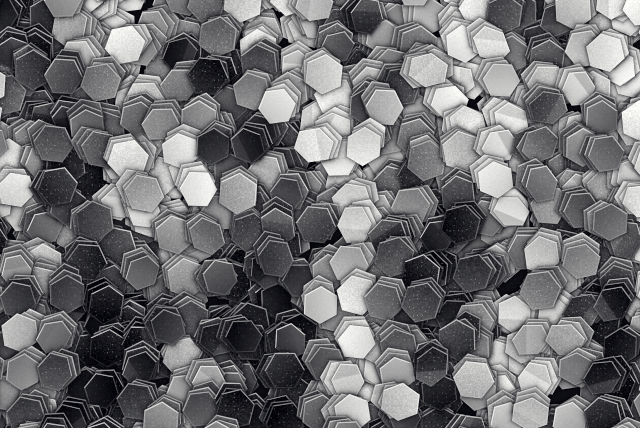
This texture is drawn by a Shadertoy shader. Its source:

```glsl
// Heap of glossy hexagonal flakes in black, grey and white.
// Jittered grids of short stacks are painted back to front; layered sines group
// the tones into patches, and each flake gets a lit rim, a shadow and fine grain.

const float CELL = 0.086;          // grid spacing, in canvas heights
const float APOTHEM = 0.041;       // flake centre to flat side
const int LAYERS = 6;
const int STACK = 3;               // flakes per stack
const float STACK_STEP = 0.011;    // shift between stacked flakes
const float DENSITY = 0.62;        // share of cells holding a stack
const float RIM_WIDTH = 0.0032;
const float SHADOW_REACH = 0.0045;
const float SHADOW_DEPTH = 0.5;
const float TONE_CONTRAST = 2.1;
const float DARKEST = 0.06;
const float BRIGHTEST = 0.94;
const vec3 COOL_TINT = vec3(-0.002, 0.0, 0.022);
const vec3 WARM_TINT = vec3(0.004, 0.003, -0.008);

vec3 hash3(vec3 p) {
    p = fract(p * vec3(0.1031, 0.1030, 0.0973));
    p += dot(p, p.yxz + 33.33);
    return fract((p.xxy + p.yxx) * p.zyx);
}

mat2 rotation(float a) {
    float c = cos(a), s = sin(a);
    return mat2(c, -s, s, c);
}

// Signed distance to a hexagon in x, outward normal of the nearest side in yz
vec3 hexagon(vec2 p, float apothem) {
    vec2 q = abs(p);
    float slanted = dot(q, vec2(0.866, 0.5));
    vec2 normal = q.y > slanted ? vec2(0.0, 1.0) : vec2(0.866, 0.5);
    return vec3(max(slanted, q.y) - apothem, normal * sign(p));
}

// Broad patches of light and dark, roughly -2 to 2
float patchField(vec2 p) {
    float columns = cos(16.0 * (p.x - 0.36) + 1.5 * sin(4.0 * p.y - 2.5));
    float ripples = sin(11.0 * p.y + 6.0 * p.x + 1.5 * sin(9.0 * p.x));
    return 0.75 * columns + 0.5 * ripples
         + 1.2 * (p.y - 0.5) + 0.5 * (p.x - 0.75);
}

// Tiny bright dust specks, one possible speck per cell
float dust(vec2 p) {
    p *= 105.0;
    vec3 h = hash3(vec3(floor(p), 71.0));
    float d = length(fract(p) - 0.3 - 0.4 * h.xy);
    return step(0.72, h.z) * smoothstep(0.28, 0.05, d);
}

// Paints one flake over the surface (x: tone, y: grain strength)
vec2 paintFlake(vec2 surface, vec2 p, float angle, float tone, vec3 h, float pixel) {
    mat2 turn = rotation(angle);
    vec2 local = turn * p;
    local.x *= 1.0 + 0.25 * h.x * h.x;                       // foreshortening
    vec3 hex = hexagon(local, APOTHEM * (0.94 + 0.12 * h.y));
    float d = hex.x;
    if (d > 0.025) return surface;

    surface.x *= 1.0 - SHADOW_DEPTH * exp(-max(d, 0.0) / SHADOW_REACH);

    // Sheen: a soft gradient, and on some flakes a reflected facet
    vec2 sheenDir = rotation(6.283 * h.z) * vec2(1.0, 0.0);
    float across = dot(p, sheenDir) / APOTHEM;
    float face = tone + 0.07 * across;
    float facet = smoothstep(-0.05, 0.05, across - 0.25) * step(0.7, h.x);
    face = mix(face, 0.5 + 0.3 * (h.y - 0.5), 0.3 * facet);

    // Rim is strongest on sides facing the light above
    vec2 light = turn * normalize(vec2(h.y - 0.4, 1.0));
    float facing = smoothstep(-0.3, 0.6, dot(hex.yz, light));
    float rim = smoothstep(-RIM_WIDTH - pixel * 0.5, -RIM_WIDTH + pixel * 0.5, d);
    rim *= mix(0.16, 0.55 + 0.4 * h.z, facing);
    face = mix(face, 0.80 + 0.17 * tone, rim);

    float cover = clamp(0.5 - d / pixel, 0.0, 1.0);
    return mix(surface, vec2(face, (0.3 + h.y) * (1.0 - rim)), cover);
}

void mainImage(out vec4 fragColor, in vec2 fragCoord) {
    vec2 uv = fragCoord / iResolution.y;
    float pixel = 1.0 / iResolution.y;
    vec2 surface = vec2(DARKEST, 0.2);

    for (int layer = 0; layer < LAYERS; layer++) {
        vec2 shift = float(layer) * vec2(0.37, 0.61) * CELL;
        vec2 home = floor((uv + shift) / CELL);
        // Upper rows first, so lower flakes overlap them
        for (int j = 1; j >= -1; j--)
        for (int i = -1; i <= 1; i++) {
            vec2 cell = home + vec2(i, j);
            vec3 h = hash3(vec3(cell, float(layer) * 7.0 + 3.0));
            vec3 k = hash3(vec3(cell, float(layer) * 7.0 + 53.0));
            if (k.x > DENSITY) continue;
            vec2 centre = (cell + 0.5 + 0.6 * (h.xy - 0.5)) * CELL - shift;
            float field = patchField(centre) + 1.5 * (h.z - 0.5);
            vec2 drift = rotation(1.2 * sin(5.0 * centre.x + 7.0 * centre.y) + k.y - 0.5)
                       * vec2(0.0, STACK_STEP);
            for (int s = STACK - 1; s >= 0; s--) {
                vec3 f = hash3(vec3(cell + 17.0, float(layer * STACK + s)));
                float level = 1.0 / (1.0 + exp(-TONE_CONTRAST * (field + 0.4 * (f.z - 0.5))));
                float tone = mix(DARKEST, BRIGHTEST, level);
                vec2 p = uv - centre - drift * float(s) * (0.7 + 0.6 * f.x);
                surface = paintFlake(surface, p, 6.283 * k.z + 0.35 * (f.y - 0.5), tone, f, pixel);
            }
        }
    }

    // Fine grain and dust on the flake faces
    float grain = hash3(vec3(floor(uv * 340.0), 11.0)).x - 0.5;
    float tone = surface.x + surface.y * (0.07 * grain + 0.22 * dust(uv) * (1.0 - surface.x));
    tone = clamp(tone, 0.0, 1.0);
    fragColor = vec4(tone + mix(COOL_TINT, WARM_TINT, tone), 1.0);
}
```
